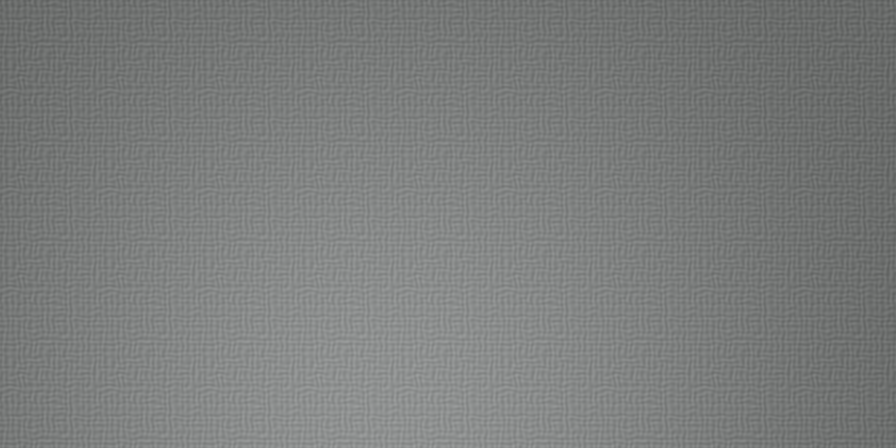
A WebGL 1 fragment shader for this texture:

```glsl
precision highp float;
// Grey woven canvas lit by a broad soft glow from below centre.
// A repeating tile of crossed threads is bent by periodic gradient noise,
// then embossed by the height difference along the light direction.

#define GLOW_CENTER vec2(0.85, 0.08)
#define GLOW_RADIUS 1.45
#define BRIGHT_GREY vec3(0.559, 0.568, 0.566)
#define DARK_GREY vec3(0.407, 0.415, 0.410)
#define TILE_SIZE 0.2214
#define THREADS 17.0
#define THREAD_BEND 0.50
#define GRAIN 1.10
#define RELIEF 0.0225
#define LIGHT_DIR vec2(-0.74, 0.67)

uniform vec2 u_resolution;

const float TAU = 6.28319;

// Unit gradient for a lattice cell, repeating every period cells.
vec2 cellGradient(vec2 cell, float period) {
  cell = mod(cell, period);
  float angle = TAU * fract(sin(dot(cell, vec2(127.1, 311.7))) * 4375.85);
  return vec2(cos(angle), sin(angle));
}

// Tileable gradient noise, about -0.7 to 0.7.
float gradientNoise(vec2 p, float period) {
  vec2 cell = floor(p);
  vec2 f = p - cell;
  vec2 u = f * f * f * (f * (f * 6.0 - 15.0) + 10.0);
  vec2 right = vec2(1.0, 0.0);
  float a = dot(cellGradient(cell, period), f);
  float b = dot(cellGradient(cell + right, period), f - right);
  float c = dot(cellGradient(cell + right.yx, period), f - right.yx);
  float d = dot(cellGradient(cell + 1.0, period), f - 1.0);
  return mix(mix(a, b, u.x), mix(c, d, u.x), u.y);
}

// Height of the cloth, with p measured in tiles.
float weaveHeight(vec2 p) {
  vec2 bend = vec2(gradientNoise(p * 9.0, 9.0),
                   gradientNoise(p * 9.0 + 3.5, 9.0));
  vec2 thread = cos(TAU * (p * THREADS + THREAD_BEND * bend));
  float balance = 0.5 + 0.7 * gradientNoise(p * 8.0 + 1.7, 8.0);
  float grain = gradientNoise(p * THREADS, THREADS);
  return thread.x * (1.0 - balance) + thread.y * balance + GRAIN * grain;
}

void main() {
  vec2 pos = gl_FragCoord.xy / u_resolution.y;
  pos.x *= 2.0 * u_resolution.y / u_resolution.x;

  // Broad glow
  float falloff = smoothstep(0.0, GLOW_RADIUS, distance(pos, GLOW_CENTER));
  vec3 color = mix(BRIGHT_GREY, DARK_GREY, falloff);

  // Embossed weave, faded where threads are too fine to resolve
  vec2 tile = pos / TILE_SIZE;
  vec2 stepToLight = LIGHT_DIR * 0.25 / THREADS;
  float slope = weaveHeight(tile - stepToLight) - weaveHeight(tile + stepToLight);
  float threadsPerPixel = THREADS / (TILE_SIZE * u_resolution.y);
  float visible = 1.0 - smoothstep(0.35, 0.6, threadsPerPixel);
  color += RELIEF * slope * visible;

  gl_FragColor = vec4(color, 1.0);
}
```
